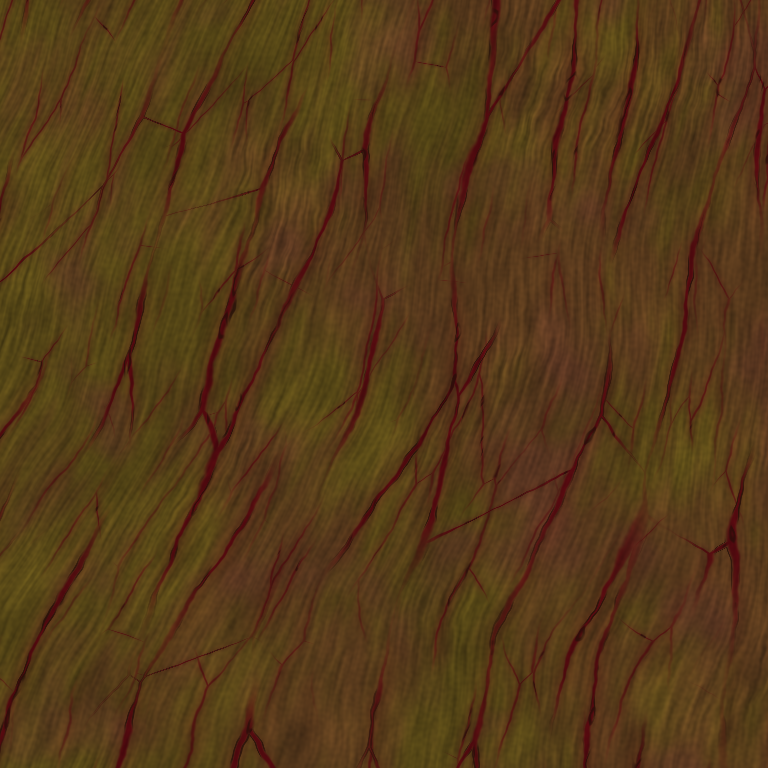
A three.js fragment shader for this texture:

```glsl
// Stained muscle tissue: olive fibres sweeping up to the right, split by red strands.
// A curved flow coordinate carries stretched gradient noise for the fibres and
// two stretched Voronoi networks, whose broken cell borders form the strands.
#define BUNDLES vec2(8.0, 2.3)
#define THREADS vec2(17.0, 5.0)
#define FIBRES vec2(105.0, 13.0)
#define STREAK_CONTRAST 0.36
#define STRAND_WIDTH 0.0043
#define OLIVE vec3(0.335, 0.277, 0.085)
#define BROWN vec3(0.340, 0.222, 0.108)
#define ROSE vec3(0.365, 0.205, 0.145)
#define RUST vec3(0.325, 0.135, 0.078)
#define CRIMSON vec3(0.315, 0.025, 0.055)
#define INK vec3(0.130, 0.055, 0.030)

varying vec2 vUv;

vec2 hash2(vec2 p) {
  vec3 h = fract(p.xyx * vec3(0.1031, 0.1030, 0.0973));
  h += dot(h, h.yzx + 33.33);
  return fract((h.xx + h.yz) * h.zy);
}

// Gradient noise, roughly -0.7 to 0.7
float corner(vec2 cell, vec2 offset) {
  float angle = 6.2832 * hash2(cell + 70.0).x;
  return dot(vec2(cos(angle), sin(angle)), offset);
}

float noise(vec2 p) {
  vec2 i = floor(p), f = fract(p), e = vec2(1.0, 0.0);
  vec2 w = f * f * f * (f * (f * 6.0 - 15.0) + 10.0);
  return mix(mix(corner(i, f), corner(i + e, f - e), w.x),
             mix(corner(i + e.yx, f - e.yx), corner(i + 1.0, f - 1.0), w.x), w.y);
}

float fbm(vec2 p) {
  return noise(p) + 0.5 * noise(p * 2.1 + 17.0) + 0.25 * noise(p * 4.3 + 41.0);
}

// Distance in canvas units to the borders of stretched cells; cross links fade
float cellBorder(vec2 flow, vec2 scale) {
  vec2 q = flow * scale, i = floor(q), f = fract(q);
  vec2 nearest = vec2(0.0);
  float best = 9.0;
  for (int y = -1; y <= 1; y++) {
    for (int x = -1; x <= 1; x++) {
      vec2 c = vec2(float(x), float(y));
      vec2 r = c + hash2(i + c + 130.0) - f;
      if (dot(r, r) < best) { best = dot(r, r); nearest = r; }
    }
  }
  float border = 1.0;
  for (int y = -2; y <= 2; y++) {
    for (int x = -2; x <= 2; x++) {
      vec2 c = vec2(float(x), float(y));
      vec2 r = c + hash2(i + c + 130.0) - f, side = r - nearest;
      if (dot(side, side) > 0.0001) {
        vec2 slope = side * scale;
        float crossing = 1.0 - abs(slope.x) / length(slope);
        float d = dot(0.5 * (r + nearest), side) / length(slope);
        border = min(border, d * (1.0 + 4.0 * crossing));
      }
    }
  }
  return border;
}

void main() {
  vec2 p = vUv;

  // Flow: x runs across the fibres, y along them; steeper towards the right
  vec2 flow = vec2(p.x - 0.55 * p.y + 0.40 * p.x * p.y, p.y);
  flow.x += 0.05 * noise(p * 3.0 + 5.0) + 0.012 * noise(p * 8.0 + 9.0);
  float rippled = smoothstep(0.0, 0.4, noise(p * 4.0 + 23.0));
  vec2 wavy = flow + vec2(0.007 * rippled * noise(p * 38.0), 0.0);
  vec2 ragged = flow + vec2(0.005 * noise(p * 24.0) + 0.0022 * noise(p * 75.0), 0.0);

  // Broad stain: olive on the left, browner on the right, with rosy haze
  float stain = fbm(p * 4.0 + 3.0) + 0.6 * fbm(flow * vec2(18.0, 5.0));
  vec3 color = mix(OLIVE, BROWN, smoothstep(-0.5, 0.6, stain + 0.8 * (p.x - 0.5)));
  float haze = smoothstep(0.05, 0.6, fbm(p * 5.0 + 61.0) + 0.25 * (p.x - 0.5));
  color = mix(color, ROSE, 0.65 * haze);

  // Fine fibres, and a little grain
  float streak = noise(wavy * FIBRES) + 0.6 * noise(wavy * FIBRES * vec2(1.9, 2.3) + 31.0);
  float grain = noise(p * 150.0);
  float light = 1.0 + STREAK_CONTRAST * (streak * (0.7 + 0.4 * rippled) + 0.3 * grain);
  color *= light * (1.0 + 0.16 * fbm(p * 6.0 + 83.0));

  // Red strands: strong bundles and fainter, broken threads
  float bundle = cellBorder(ragged, BUNDLES);
  float thread = cellBorder(ragged + 3.7, THREADS);
  float bundleMask = smoothstep(-0.30, 0.18, noise(flow * vec2(8.0, 4.0) + 11.0));
  float threadMask = smoothstep(-0.10, 0.35, noise(flow * vec2(14.0, 6.0) + 47.0));
  float swell = 0.45 + 0.9 * smoothstep(-0.3, 0.5, noise(flow * vec2(12.0, 14.0)));
  swell += 1.6 * smoothstep(0.25, 0.5, noise(flow * vec2(7.0, 5.0) + 91.0));
  float width = STRAND_WIDTH * swell;
  float halo = 0.75 * bundleMask * exp(-bundle / 0.011);
  halo = max(halo, 0.65 * threadMask * exp(-thread / 0.008));
  color = mix(color, RUST * mix(1.0, light, 0.6), halo);
  float core = bundleMask * (1.0 - smoothstep(0.35 * width, width + 0.0015, bundle));
  float fine = threadMask * (1.0 - smoothstep(0.0003, 0.0032, thread));
  color = mix(color, CRIMSON * mix(1.0, light, 0.7), max(0.92 * core, 0.6 * fine));

  // Dark broken outlines and small slender loops beside the strands
  float rim = 1.0 - smoothstep(0.0004, 0.0018, abs(bundle - width));
  rim *= bundleMask * smoothstep(0.0, 0.3, noise(flow * vec2(30.0, 22.0) + 7.0));
  float loop = abs(noise(ragged * vec2(62.0, 22.0) + 53.0) - 0.34);
  loop = 1.0 - smoothstep(0.02, 0.10, loop);
  loop *= smoothstep(0.30, 0.60, halo);
  color = mix(color, INK, max(0.75 * rim, 0.65 * loop));

  gl_FragColor = vec4(color, 1.0);
}
```
